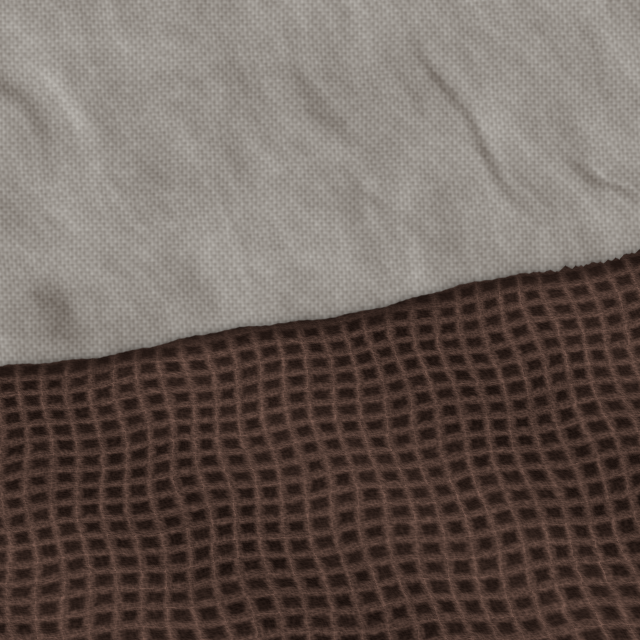
Reproduce this texture procedurally as a Shadertoy shader.

```glsl
#define WEAVE_COUNT 158.0
#define CELL_WIDTH 0.0385
#define CELL_HEIGHT 0.0300
#define FOLD_DEPTH 0.55
#define FIBRE_DEPTH 0.34
#define LINEN_LIGHT vec3(0.685, 0.668, 0.645)
#define LINEN_DARK vec3(0.385, 0.350, 0.320)
#define WAFFLE_LIGHT vec3(0.430, 0.325, 0.285)
#define WAFFLE_DARK vec3(0.115, 0.076, 0.062)

vec2 hash2(vec2 p) {
    vec3 q = fract(p.xyx * vec3(0.1031, 0.1030, 0.0973));
    q += dot(q, q.yzx + 33.33);
    return fract((q.xx + q.yz) * q.zy);
}

// Distance to the nearest scattered point, about 0.5 on average
float cellular(vec2 p) {
    vec2 cell = floor(p), f = fract(p);
    float nearest = 4.0;
    for (int j = -1; j <= 1; j++)
        for (int i = -1; i <= 1; i++) {
            vec2 o = vec2(i, j);
            vec2 d = o + hash2(cell + o) - f;
            nearest = min(nearest, dot(d, d));
        }
    return sqrt(nearest);
}

// Soft line from a to b, fading to nothing at its ends
float crease(vec2 p, vec2 a, vec2 b, float width) {
    vec2 ab = b - a;
    float t = dot(p - a, ab) / dot(ab, ab);
    float bend = 0.006 * sin(t * 9.0 + a.x * 20.0);
    float across = (ab.x * (p.y - a.y) - ab.y * (p.x - a.x)) / length(ab) + bend;
    float ends = smoothstep(-0.1, 0.25, t) * smoothstep(1.1, 0.75, t);
    return ends * exp(-across * across / (width * width));
}

// Height of the border between the cloths
float hemHeight(float x) {
    float y = 0.424 + 0.187 * x - 0.012 * sin(3.14159 * x);
    y += 0.005 * cos(16.1 * (x - 0.35)) + 0.0012 * sin(x * 71.0);
    float frayed = mix(0.002, 0.009, smoothstep(0.78, 0.9, x));
    return y + frayed * (cellular(vec2(x * 85.0, 3.5)) - 0.5);
}

vec3 linen(vec2 p) {
    // Diagonal folds in layers of stretched cells
    vec2 q = vec2(dot(p, vec2(0.82, 0.57)), dot(p, vec2(0.57, -0.82)));
    q.x += 0.014 * sin(q.y * 17.0 + 3.0 * sin(q.x * 9.0));
    float folds = 0.45 * cellular(q * vec2(11.0, 4.0))
                + 0.33 * cellular(q * vec2(27.0, 9.0) + 7.0)
                + 0.22 * cellular(q * vec2(65.0, 24.0) + 19.0) - 0.5;
    float tone = 0.76 + FOLD_DEPTH * folds;
    tone += 0.04 * sin(p.x * 6.0 - 1.0) * sin(p.y * 7.0 - 2.0);
    tone -= 0.06 * smoothstep(0.75, 0.42, p.y);

    // Individual creases and their lit sides
    tone -= 0.30 * crease(p, vec2(0.64, 0.95), vec2(0.81, 0.68), 0.008);
    tone += 0.12 * crease(p, vec2(0.66, 0.96), vec2(0.83, 0.69), 0.012);
    tone -= 0.28 * crease(p, vec2(0.88, 0.75), vec2(1.05, 0.67), 0.012);
    tone += 0.32 * crease(p, vec2(0.92, 0.75), vec2(1.04, 0.66), 0.006);
    tone -= 0.24 * crease(p, vec2(-0.02, 0.90), vec2(0.09, 0.78), 0.015);
    tone += 0.15 * crease(p, vec2(0.02, 0.93), vec2(0.15, 0.79), 0.012);
    tone -= 0.24 * crease(p, vec2(0.06, 0.56), vec2(0.12, 0.46), 0.022);
    tone -= 0.18 * crease(p, vec2(0.43, 0.91), vec2(0.55, 0.77), 0.014);
    tone -= 0.15 * crease(p, vec2(0.52, 0.75), vec2(0.65, 0.63), 0.012);

    // Plain weave of uneven threads
    vec2 w = p + 0.0012 * vec2(sin(p.y * 43.0 + p.x * 11.0), sin(p.x * 37.0));
    w = 6.28318 * WEAVE_COUNT * vec2(w.x + 0.05 * w.y, w.y - 0.04 * w.x);
    float slub = cellular(p * vec2(180.0, 45.0)) + cellular(p * vec2(40.0, 190.0)) - 1.0;
    tone += 0.13 * sin(w.x * 0.5) * sin(w.y * 0.5) + 0.055 * sin(w.x) + 0.04 * sin(w.y);
    tone += 0.13 * slub;
    return mix(LINEN_DARK, LINEN_LIGHT, clamp(tone, 0.0, 1.12));
}

vec3 waffle(vec2 p, float depth) {
    // Leaning grid that follows the drape
    vec2 g = vec2(p.x + (0.06 + 0.28 * p.x) * (p.y - 0.3),
                  p.y + 0.3 * p.y * p.y - (0.08 + 0.2 * p.y) * p.x);
    g /= vec2(CELL_WIDTH, CELL_HEIGHT);
    g += 0.13 * vec2(sin(g.y * 0.9 + 2.0 * sin(g.x * 0.4)), sin(g.x * 1.1 + g.y * 0.3));
    g += 0.10 * (cellular(g * 1.7) - 0.5);
    vec2 f = fract(g) - 0.5;
    vec2 vary = hash2(floor(g));

    // Sunken pit, brighter towards its lower wall
    vec2 box = abs(f - vec2(0.03, 0.04)) - vec2(0.22, 0.20) - 0.06 * vary;
    float dist = length(max(box, 0.0)) + min(max(box.x, box.y), 0.0);
    float pit = smoothstep(0.17, -0.08, dist);
    float tone = mix(0.60, 0.10 + 0.10 * vary.x, pit);
    tone -= 0.16 * pit * f.y;

    // Raised threads catching the light
    vec2 ridge = 0.5 - abs(f);
    float upright = exp(-ridge.x * ridge.x / 0.007);
    float level = exp(-ridge.y * ridge.y / 0.010);
    tone += (0.20 * upright + 0.11 * level) * (0.5 + vary.y);

    // Twisted fibres and broad shading
    float fibre = cellular(g * vec2(9.0, 4.5) + f.yx * 2.0) + cellular(g * vec2(4.0, 11.0)) - 1.0;
    tone += FIBRE_DEPTH * fibre * (1.0 - 0.45 * pit);
    tone += 0.05 * sin(p.x * 8.0 + p.y * 13.0);
    tone *= mix(0.42, 1.0, smoothstep(0.0, 0.035, depth));
    return mix(WAFFLE_DARK, WAFFLE_LIGHT, clamp(tone, -0.1, 1.15));
}

void mainImage(out vec4 fragColor, in vec2 fragCoord) {
    vec2 p = fragCoord / iResolution.xy;
    float pixel = 1.0 / iResolution.y;
    float depth = hemHeight(p.x) - p.y;

    // Contact shadow on the linen just above the hem
    vec3 cloth = linen(p) * (1.0 - 0.28 * exp(min(depth, 0.0) / 0.006));
    float cover = smoothstep(-pixel, pixel, depth);
    fragColor = vec4(mix(cloth, waffle(p, depth), cover), 1.0);
}
```
